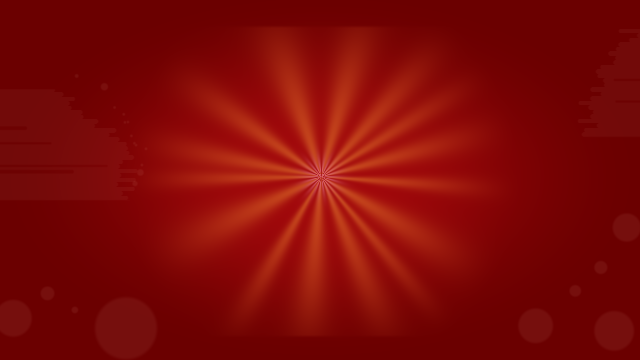
Reproduce this background procedurally as a Shadertoy shader.

```glsl
// Warm light rays bursting from the centre of a deep red backdrop, with faint bars and discs.

#define CENTRE vec2(0.893, 0.509)
#define GLOW_RADII vec2(0.90, 0.52)
#define RAY_REACH 0.56
#define RAY_STRENGTH 0.80
#define CORE_RADIUS 0.050
#define BAR_HEIGHT 0.0125
#define BAR_ALPHA 0.065
#define DISC_ALPHA 0.095

const vec3 DEEP_RED = vec3(0.42, 0.0, 0.0);
const vec3 MID_RED = vec3(0.61, 0.02, 0.035);
const vec3 GLOW_RED = vec3(0.68, 0.06, 0.06);
const vec3 ORANGE = vec3(0.81, 0.34, 0.13);
const vec3 PINK = vec3(0.86, 0.40, 0.45);
const vec3 HAZE = vec3(0.85, 0.60, 0.52);

// Ray direction and angular width, in degrees
const vec2 RAYS[15] = vec2[](
    vec2(108, 10), vec2(75, 9), vec2(48, 7), vec2(32, 5), vec2(15, 6),
    vec2(-4, 4), vec2(-31, 8), vec2(-50, 4), vec2(-67, 7), vec2(-95, 8),
    vec2(-120, 5), vec2(-154, 9), vec2(-179, 4), vec2(169, 6), vec2(145, 7));

// Disc centre and radius, in hundredths of the canvas height
const vec3 DISCS[13] = vec3[](
    vec3(3.7, 11.6, 5.1), vec3(13.2, 18.5, 1.9), vec3(20.8, 13.9, 0.9),
    vec3(35.0, 8.8, 8.6), vec3(148.8, 9.5, 4.8), vec3(170.6, 8.1, 5.5),
    vec3(174.1, 36.8, 3.9), vec3(166.9, 25.7, 1.8), vec3(159.8, 19.2, 1.6),
    vec3(29.0, 75.9, 1.0), vec3(21.3, 78.9, 0.5), vec3(39.0, 52.1, 0.9),
    vec3(37.5, 49.0, 0.7));

// Gaps in the bars: side (0 left, 1 right), length, height, half thickness
const vec4 GAPS[6] = vec4[](
    vec4(0, 0.070, 0.644, 0.005), vec4(0, 0.140, 0.602, 0.003),
    vec4(0, 0.296, 0.539, 0.003), vec4(0, 0.200, 0.523, 0.005),
    vec4(1, 0.070, 0.778, 0.003), vec4(1, 0.065, 0.718, 0.003));

float hash(float n) {
    n = fract(n * 0.1031);
    n *= n + 33.33;
    return fract(n * (n + n));
}

float fill(float dist, float soft) {
    return 1.0 - smoothstep(-soft, soft, dist);
}

// Sum of soft angular lobes
float rayPattern(float degreesAngle) {
    float sum = 0.0;
    for (int i = 0; i < 15; i++) {
        float off = mod(degreesAngle - RAYS[i].x + 180.0, 360.0) - 180.0;
        sum += exp(-pow(abs(off) / RAYS[i].y, 2.0));
    }
    return min(sum, 1.0);
}

// Stack of round-ended bars; p.x is the distance from the side of the canvas
float barStack(vec2 p, vec2 span, vec2 reach, float taperStart, float seed, float soft) {
    float row = (p.y - span.x) / BAR_HEIGHT;
    float t = (floor(row) + 0.5) * BAR_HEIGHT / (span.y - span.x);
    float taper = clamp((t - taperStart) / (1.0 - taperStart), 0.0, 1.0);
    float end = mix(reach.x, reach.y, taper) + 0.06 * (hash(floor(row) + seed) - 0.5);
    float across = 2.0 * fract(row) - 1.0;
    end += 0.5 * BAR_HEIGHT * (sqrt(1.0 - across * across) - 1.0);
    return fill(p.x - end, soft) * fill(span.x - p.y, soft) * fill(p.y - span.y, soft);
}

void mainImage(out vec4 fragColor, in vec2 fragCoord) {
    vec2 p = fragCoord / iResolution.y;
    float soft = 1.0 / iResolution.y;
    float width = iResolution.x / iResolution.y;
    vec2 q = p - CENTRE;
    float r = length(q);
    float angle = atan(q.y, q.x);

    // Elliptical backdrop
    vec3 col = mix(MID_RED, DEEP_RED, smoothstep(0.1, 1.0, length(q / GLOW_RADII)));

    // Rays, cut off softly above and below
    float fade = pow(1.0 - smoothstep(0.0, 1.0, r / RAY_REACH), 0.8);
    fade *= fill(abs(p.y - 0.496) - 0.430, 2.0 * soft);
    col = mix(col, GLOW_RED, 0.35 * fade);
    col = mix(col, ORANGE, RAY_STRENGTH * fade * rayPattern(degrees(angle)));

    // Pink core with fine spokes
    float core = exp(-pow(r / CORE_RADIUS, 2.0));
    col = mix(col, PINK, core * (0.55 + 0.4 * cos(22.0 * angle)));

    // Bars on both sides
    vec2 mirrored = vec2(width - p.x, p.y);
    float bars = barStack(p, vec2(0.444, 0.752), vec2(0.355, 0.15), 0.5, 3.0, soft)
               + barStack(mirrored, vec2(0.620, 0.930), vec2(0.15, 0.02), 0.3, 47.0, soft);
    for (int i = 0; i < 6; i++) {
        vec4 g = GAPS[i];
        vec2 s = (g.x < 0.5 ? p : mirrored) - vec2(0.0, g.z);
        bars *= 1.0 - 0.8 * fill(length(vec2(max(s.x - g.y, 0.0), s.y)) - g.w, soft);
    }
    col = mix(col, HAZE, BAR_ALPHA * bars);

    // Large discs, then small specks beside the left bars
    float discs = 0.0;
    for (int i = 0; i < 13; i++) {
        vec3 d = DISCS[i] * 0.01;
        discs = max(discs, fill(length(p - d.xy) - d.z, soft + 0.04 * d.z));
    }
    for (float i = 0.0; i < 9.0; i++) {
        vec2 speck = vec2(0.31 + 0.01 * i, 0.70 - 0.02 * i) + 0.03 * vec2(hash(i + 11.0), hash(i + 71.0));
        discs = max(discs, fill(length(p - speck) - 0.0035, soft));
    }
    col = mix(col, HAZE, DISC_ALPHA * discs);

    fragColor = vec4(col, 1.0);
}
```
